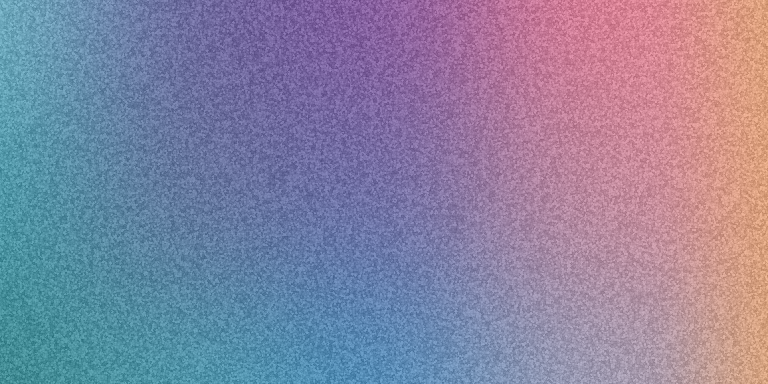
A Shadertoy shader for this background:

```glsl
// Soft teal, violet, blue, pink and orange gradient under a fine film grain.
// A 5 x 3 mesh of colours is blended with Gaussian weights, an orange band
// warms the right side, and randomly toned cells supply the grain.

// Mesh colours, left to right, from the bottom row to the top row
const vec3 MESH[15] = vec3[15](
    vec3(.24, .53, .55), vec3(.30, .61, .67), vec3(.28, .55, .73),
    vec3(.59, .61, .71), vec3(.72, .61, .63),
    vec3(.28, .61, .66), vec3(.41, .44, .60), vec3(.42, .42, .65),
    vec3(.75, .53, .61), vec3(.86, .56, .57),
    vec3(.45, .71, .77), vec3(.42, .38, .60), vec3(.52, .34, .62),
    vec3(.87, .48, .57), vec3(.86, .57, .56));

vec2 hash22(vec2 p) {
    vec3 q = fract(vec3(p.xyx) * vec3(.1031, .1030, .0973));
    q += dot(q, q.yzx + 33.33);
    return fract((q.xx + q.yz) * q.zy);
}

// Distance to the nearest scattered grain point, and that grain's random tone
vec2 cellular(vec2 p) {
    vec2 cell = floor(p), local = fract(p);
    vec2 nearest = vec2(2.0, 0.0);
    for (int y = -1; y <= 1; y++)
    for (int x = -1; x <= 1; x++) {
        vec2 offset = vec2(x, y);
        vec2 toPoint = offset + hash22(cell + offset) - local;
        float d = length(toPoint);
        if (d < nearest.x) nearest = vec2(d, hash22(cell + offset + 571.0).x);
    }
    return nearest;
}

vec3 meshGradient(vec2 uv) {
    vec3 sum = vec3(0.0);
    float total = 0.0;
    for (int i = 0; i < 15; i++) {
        vec2 delta = uv * vec2(4.0, 2.0) - vec2(i % 5, i / 5);
        float weight = exp(-1.9 * dot(delta, delta));
        sum += weight * MESH[i];
        total += weight;
    }
    return sum / total;
}

void mainImage(out vec4 fragColor, in vec2 fragCoord) {
    vec2 uv = fragCoord / iResolution.xy;
    vec3 color = meshGradient(uv);

    // Warm right side
    color = mix(color, vec3(.86, .64, .46), .9 * smoothstep(.84, 1.04, uv.x));

    // Grain, sized relative to the canvas height
    vec2 grain = cellular(fragCoord / iResolution.y * 190.0);
    color += .14 * (grain.y - .5) + .1 * (.47 - grain.x);

    fragColor = vec4(clamp(color, 0.0, 1.0), 1.0);
}
```
